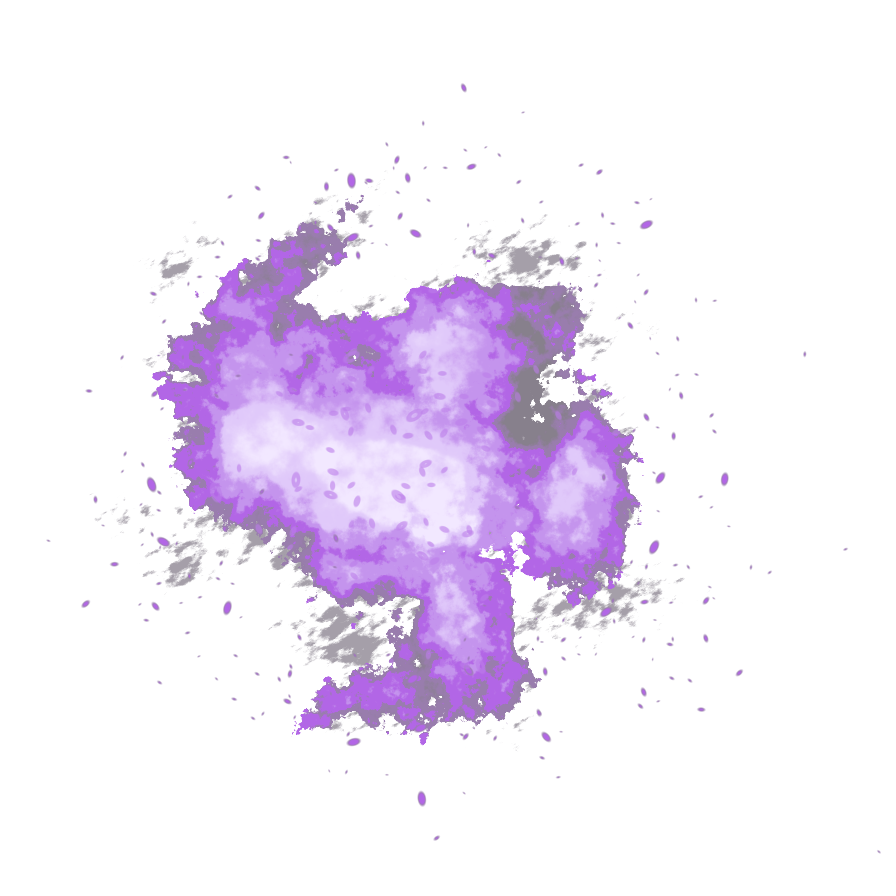
Reproduce this background procedurally as a Shadertoy shader.

```glsl
// A ragged violet powder burst on white, with ashen fringes and flying specks.
// Rotated ellipses are blended into a body, fractal noise tears its rim, and
// depth plus soft glows choose a colour from an ash-to-pale-violet ramp.

const vec3 WHITE = vec3(1.0);
const vec3 ASH = vec3(0.53, 0.50, 0.55);
const vec3 MAUVE = vec3(0.60, 0.49, 0.68);
const vec3 VIVID = vec3(0.70, 0.40, 0.90);
const vec3 LAVENDER = vec3(0.77, 0.58, 0.93);
const vec3 PALE = vec3(0.88, 0.79, 0.98);
const vec3 GLEAM = vec3(0.95, 0.91, 1.0);
const vec2 CENTER = vec2(0.47, 0.49);

float hash(vec2 p) {
    vec3 q = fract(vec3(p.xyx) * 0.1031);
    q += dot(q, q.yzx + 33.33);
    return fract((q.x + q.y) * q.z);
}

float noise(vec2 p) {
    vec2 i = floor(p), f = fract(p);
    f = f * f * (3.0 - 2.0 * f);
    return mix(mix(hash(i), hash(i + vec2(1, 0)), f.x),
               mix(hash(i + vec2(0, 1)), hash(i + vec2(1, 1)), f.x), f.y);
}

// Fractal noise centred on zero
float fbm(vec2 p) {
    float sum = 0.0, gain = 0.5;
    for (int i = 0; i < 5; i++) {
        sum += gain * (noise(p) - 0.5);
        p = mat2(1.6, 1.2, -1.2, 1.6) * p + 17.3;
        gain *= 0.55;
    }
    return sum;
}

vec2 rotate(vec2 p, float a) {
    return vec2(cos(a) * p.x + sin(a) * p.y, cos(a) * p.y - sin(a) * p.x);
}

// Approximate depth inside a tilted ellipse, positive inside
float lobe(vec2 p, vec2 c, vec2 r, float tilt) {
    return (1.0 - length(rotate(p - c, tilt) / r)) * min(r.x, r.y);
}

float blend(float a, float b) {
    float h = max(0.025 - abs(a - b), 0.0) / 0.025;
    return max(a, b) + h * h * 0.00625;
}

float glow(vec2 p, vec2 c, vec2 r) {
    vec2 q = (p - c) / r;
    return exp(-dot(q, q));
}

float bodyDepth(vec2 p) {
    float d = lobe(p, vec2(0.42, 0.49), vec2(0.20, 0.12), -0.1);
    d = blend(d, lobe(p, vec2(0.295, 0.515), vec2(0.09, 0.105), 0.0));
    d = blend(d, lobe(p, vec2(0.32, 0.605), vec2(0.115, 0.05), 0.0));
    d = blend(d, lobe(p, vec2(0.505, 0.60), vec2(0.105, 0.09), 0.2));
    d = blend(d, lobe(p, vec2(0.595, 0.65), vec2(0.05, 0.036), 0.1));
    d = blend(d, lobe(p, vec2(0.645, 0.455), vec2(0.064, 0.105), 0.0));
    d = blend(d, lobe(p, vec2(0.505, 0.31), vec2(0.065, 0.11), 0.0));
    d = blend(d, lobe(p, vec2(0.39, 0.37), vec2(0.10, 0.04), -0.45));
    d = blend(d, lobe(p, vec2(0.315, 0.69), vec2(0.095, 0.028), 0.75));
    d = blend(d, lobe(p, vec2(0.435, 0.22), vec2(0.06, 0.026), 0.25));
    return blend(d, lobe(p, vec2(0.568, 0.24), vec2(0.022, 0.045), 0.0));
}

// Loose ash patches around the body
float ashDepth(vec2 p) {
    float d = lobe(p, vec2(0.59, 0.71), vec2(0.05, 0.025), 0.0);
    d = max(d, lobe(p, vec2(0.195, 0.373), vec2(0.022, 0.022), -0.6));
    d = max(d, lobe(p, vec2(0.39, 0.285), vec2(0.05, 0.032), -0.4));
    d = max(d, lobe(p, vec2(0.66, 0.325), vec2(0.06, 0.025), 0.2));
    d = max(d, lobe(p, vec2(0.65, 0.635), vec2(0.032, 0.012), -0.1));
    d = max(d, lobe(p, vec2(0.28, 0.40), vec2(0.055, 0.022), -0.3));
    d = max(d, lobe(p, vec2(0.14, 0.428), vec2(0.012, 0.008), 0.0));
    return max(d, lobe(p, vec2(0.19, 0.70), vec2(0.035, 0.02), 0.6) - 0.008);
}

// Distance to a random ellipse per cell; chance peaks at ring.x, fades over ring.y
float speckDistance(vec2 p, float cell, float seed, float chance, vec2 ring) {
    vec2 id = floor(p / cell), key = id + seed;
    vec2 c = (id + 0.25 + 0.5 * vec2(hash(key + 3.1), hash(key + 8.7))) * cell;
    float away = (length(c - CENTER) - ring.x) / ring.y;
    if (hash(key) > chance * exp(-away * away)) return 1.0;
    float size = cell * mix(0.045, 0.12, hash(key + 5.3));
    return -lobe(p, c, size * vec2(1.0, 0.55), 6.283 * hash(key + 11.9));
}

void mainImage(out vec4 fragColor, in vec2 fragCoord) {
    vec2 p = (fragCoord - 0.5 * iResolution.xy) / min(iResolution.x, iResolution.y) + 0.5;
    float px = 1.0 / min(iResolution.x, iResolution.y);
    float broad = fbm(p * 13.0), fine = fbm(p * 55.0 + 9.0);
    float grain = fbm(rotate(p, 0.5) * vec2(60.0, 110.0));
    vec2 warped = p + 0.022 * vec2(broad, fbm(p * 13.0 + 40.0));

    // Torn outline and tone rising from rim to heart
    float depth = bodyDepth(warped) + 0.045 * broad + 0.055 * fine;
    float tone = 0.06 + 0.36 * smoothstep(0.0, 0.06, depth);
    tone += 0.30 * glow(p, vec2(0.46, 0.46), vec2(0.14, 0.08));
    tone += 0.30 * glow(p, vec2(0.48, 0.62), vec2(0.07, 0.07));
    tone += 0.24 * glow(p, vec2(0.29, 0.51), vec2(0.07, 0.05));
    tone += 0.28 * glow(p, vec2(0.49, 0.38), vec2(0.05, 0.05));
    tone += 0.17 * glow(p, vec2(0.65, 0.48), vec2(0.04, 0.06));
    tone += 0.18 * glow(p, vec2(0.52, 0.30), vec2(0.04, 0.05));
    tone -= 0.42 * glow(p, vec2(0.595, 0.54), vec2(0.035, 0.05));
    tone -= 0.28 * glow(p, vec2(0.59, 0.63), vec2(0.035, 0.04));
    // Crisp-edged bright plateaus
    tone += 0.17 * smoothstep(-0.004, 0.006, lobe(warped, vec2(0.475, 0.45), vec2(0.125, 0.052), -0.35));
    tone += 0.10 * smoothstep(-0.004, 0.008, lobe(warped, vec2(0.31, 0.51), vec2(0.075, 0.04), -0.1));
    tone += 0.28 * broad + 0.30 * fine;

    vec3 powder = mix(ASH, MAUVE, smoothstep(-0.06, 0.08, tone));
    powder = mix(powder, VIVID, smoothstep(0.13, 0.16, tone));
    powder = mix(powder, LAVENDER, smoothstep(0.26, 0.38, tone));
    powder = mix(powder, PALE, smoothstep(0.46, 0.68, tone));
    powder = mix(powder, GLEAM, smoothstep(0.70, 0.92, tone));

    // Ash lies under the powder
    float ash = max(ashDepth(warped), bodyDepth(warped) - 0.006) + 0.10 * grain;
    vec3 color = mix(WHITE, ASH, 0.75 * smoothstep(0.0, 0.022, ash));
    color = mix(color, powder, smoothstep(-px, px, depth));

    // Flying specks outside, hollow rings and dots inside
    for (int i = 0; i < 3; i++) {
        float layer = float(i), cell = 0.07 * pow(0.55, layer);
        float d = speckDistance(p, cell, 31.0 * layer + 7.0, 0.50 - 0.12 * layer, vec2(0.29, 0.085));
        vec3 speck = mix(MAUVE, VIVID, smoothstep(0.0, 0.002, -d));
        color = mix(color, speck, 1.0 - smoothstep(-px, px, d));
        float inner = speckDistance(p, cell, 31.0 * layer + 150.0, 0.35, vec2(0.0, 0.17));
        float mark = 1.0 - smoothstep(0.001, 0.001 + 1.5 * px, abs(inner));
        color = mix(color, mix(LAVENDER, VIVID, 0.5), 0.6 * mark * step(0.0, depth));
    }
    fragColor = vec4(color, 1.0);
}
```
